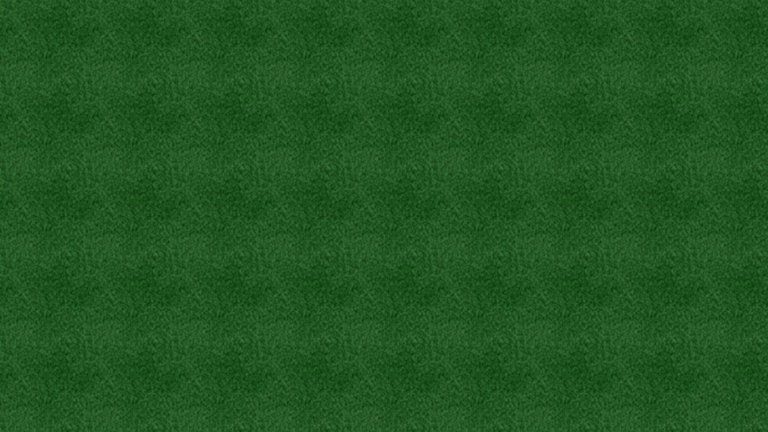
Reproduce this texture procedurally as a WebGL 2 fragment shader.

```glsl
#version 300 es
precision highp float;
// Dense green turf: a square grass tile, five rows high, repeated edge to edge.

#define TILES_DOWN 5.0
#define LIGHT_CENTRE vec2(0.20, 0.15)
#define BAND_WEIGHT vec2(0.17, 0.25)
#define MOTTLE 0.55
#define GRAIN 0.115
#define DEEP_GREEN vec3(0.098, 0.309, 0.100)
#define PALE_GREEN vec3(0.160, 0.362, 0.160)
#define GRAIN_TINT vec3(0.68, 1.0, 0.68)

uniform vec2 u_resolution;
out vec4 fragColor;

const float TAU = 6.28318;

float hash(vec2 p) {
    vec3 q = fract(p.xyx * 0.1031);
    q += dot(q, q.yzx + 33.33);
    return fract((q.x + q.y) * q.z);
}

// Unit gradient at a lattice point, wrapped so that the noise tiles.
vec2 gradient(vec2 cell, vec2 period, float seed) {
    float angle = TAU * hash(mod(cell, period) + seed);
    return vec2(cos(angle), sin(angle));
}

// Gradient noise that repeats after "period" cells on each axis.
float tileNoise(vec2 uv, vec2 period, float seed) {
    vec2 p = uv * period + 0.37;
    vec2 cell = floor(p);
    vec2 f = p - cell;
    vec2 w = f * f * f * (f * (f * 6.0 - 15.0) + 10.0);
    vec2 e = vec2(1.0, 0.0);
    float a = dot(gradient(cell, period, seed), f);
    float b = dot(gradient(cell + e.xy, period, seed), f - e.xy);
    float c = dot(gradient(cell + e.yx, period, seed), f - e.yx);
    float d = dot(gradient(cell + e.xx, period, seed), f - e.xx);
    return mix(mix(a, b, w.x), mix(c, d, w.x), w.y);
}

// Broad light and dark bands with soft patches; 0 is deep, 1 is pale.
float turfTone(vec2 uv) {
    vec2 bands = cos(TAU * (uv - LIGHT_CENTRE));
    float patches = tileNoise(uv, vec2(4.0), 11.0)
                  + 0.7 * tileNoise(uv, vec2(9.0), 23.0);
    return clamp(0.5 + dot(bands, BAND_WEIGHT) + MOTTLE * patches, 0.0, 1.0);
}

// Short crossing blades: stretched noise, upright and along both diagonals.
float bladeGrain(vec2 uv) {
    vec2 diagonal = vec2(uv.x + uv.y, uv.y - uv.x);
    float grain = 0.7 * tileNoise(diagonal, vec2(27.0, 13.0), 41.0)
                + 0.7 * tileNoise(diagonal, vec2(14.0, 26.0), 67.0)
                + 0.6 * tileNoise(uv, vec2(38.0, 21.0), 83.0);
    return grain + 0.6 * tileNoise(uv, vec2(41.0), 131.0);
}

void main() {
    // One unit is one tile, counted from the lower left.
    vec2 uv = gl_FragCoord.xy / u_resolution.y * TILES_DOWN;

    vec3 color = mix(DEEP_GREEN, PALE_GREEN, turfTone(uv));
    color += GRAIN * bladeGrain(uv) * GRAIN_TINT;

    fragColor = vec4(clamp(color, 0.0, 1.0), 1.0);
}
```
